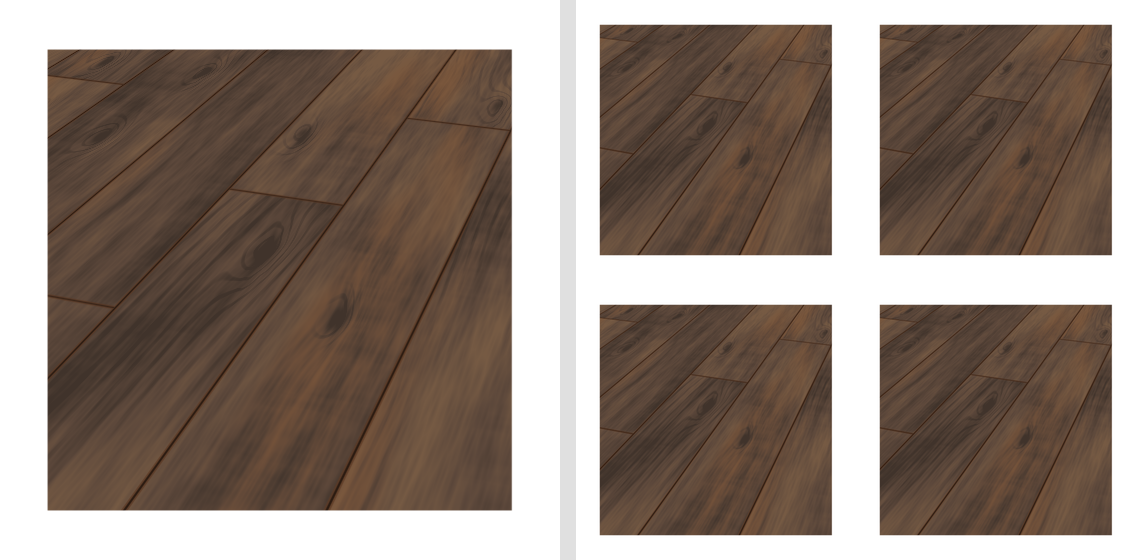
Left: one tile. Right: repeated 2 by 2.
Reproduce this texture procedurally as a WebGL 1 fragment shader.

```glsl
precision highp float;
// Dark staggered wood planks seen in perspective, framed by a plain white margin.
uniform vec2 u_resolution;

// Layout in canvas units
const vec2 FRAME_MIN = vec2(0.0850, 0.0885);
const vec2 FRAME_MAX = vec2(0.9140, 0.9115);
const float HORIZON = 1.625;        // height of both vanishing points
const float ROW_VANISH_X = 1.328;   // where the long seams meet
const float JOINT_VANISH_X = -6.297; // where the end joints meet
const float ROW_START = 0.4847;
const float ROW_STEP = 0.2353;
const float JOINT_START = 8.40;
const float JOINT_STEP = 5.73;
const float STAGGER = 0.25;
const float PLANK_LENGTH = 6.7;     // in plank widths
const float SEAM_HALF = 0.0065;     // in plank widths
const float BEVEL_HALF = 0.017;

// Amounts
const float PLANK_VARIATION = 0.18;
const float BLOTCHES = 0.50;
const float STREAKS = 0.28;
const float PORES = 0.30;
const float RINGS = 0.30;
const float SAW_MARKS = 0.12;
const float KNOT_SHARE = 0.60;

const vec3 MARGIN = vec3(1.0);
const vec3 WOOD_DARK = vec3(0.275, 0.218, 0.182);
const vec3 WOOD_MID = vec3(0.36, 0.28, 0.23);
const vec3 WOOD_LIGHT = vec3(0.45, 0.345, 0.26);
const vec3 AMBER = vec3(0.50, 0.325, 0.20);
const vec3 BEVEL = vec3(0.36, 0.22, 0.135);
const vec3 SEAM = vec3(0.17, 0.105, 0.065);

vec2 hash2(vec2 p) {
  return fract(sin(vec2(dot(p, vec2(127.1, 311.7)), dot(p, vec2(269.5, 183.3)))) * 43758.55);
}

// Layered, self-warped sines, roughly -1 to 1
float waves(vec2 p) {
  float sum = 0.0, amp = 0.6;
  for (int i = 0; i < 4; i++) {
    p = mat2(1.4, 1.1, -1.1, 1.4) * p + 0.6 * sin(p.yx);
    sum += amp * 0.5 * (sin(p.x) + sin(p.y));
    amp *= 0.55;
  }
  return sum;
}

// Distance to the nearest scattered cell point
float cellular(vec2 p) {
  vec2 cell = floor(p), f = fract(p);
  float nearest = 2.0;
  for (int y = -1; y <= 1; y++)
    for (int x = -1; x <= 1; x++) {
      vec2 o = vec2(float(x), float(y));
      nearest = min(nearest, length(o + hash2(cell + o) - f));
    }
  return nearest;
}

// Wood colour; p is (across, along) in plank widths
vec3 wood(vec2 p, vec2 plank) {
  vec2 shift = 20.0 * hash2(plank + 7.3);

  // Knots bend the rings around them
  float bend = 0.0, heart = 0.0;
  for (int i = 0; i < 3; i++) {
    vec2 h = hash2(plank * 3.7 + float(i) * 11.3);
    vec2 center = vec2(0.2 + 0.6 * h.x, (float(i) + 0.2 + 0.6 * h.y) * PLANK_LENGTH / 3.0);
    float present = step(fract(h.x * 17.0 + h.y * 9.0), KNOT_SHARE);
    vec2 d = (p - center) / vec2(0.14, 0.38);
    d += 0.25 * waves(p * vec2(5.0, 2.0) + shift);
    bend += present * exp(-dot(d, d));
    heart += present * exp(-6.0 * dot(d, d));
  }
  float grain = p.x + 0.30 * waves(p * vec2(1.1, 0.35) + shift) + 0.45 * bend;
  float ring = smoothstep(0.35, 1.0, sin(48.0 * grain + 0.8 * waves(p * vec2(5.0, 1.5))));
  float ringMask = smoothstep(-0.2, 0.5, waves(p * vec2(0.9, 0.4) + shift.yx) + bend);

  // Stains, fibres, pores and saw marks
  float blotch = waves(p * vec2(1.6, 0.7) + shift.yx);
  float streak = waves(vec2(14.0 * p.x + 2.0 * grain, 1.1 * p.y) + shift);
  float pore = cellular(vec2(26.0 * p.x + 6.0 * grain, 3.2 * p.y) + shift) - 0.45;
  float saw = waves(p * vec2(2.0, 11.0) + shift) * smoothstep(0.0, 0.6, -blotch + 0.2);
  float tint = -cos(1.8 * (plank.x - 1.0) - 2.4 * (plank.y + 1.0));

  float tone = 0.53 + PLANK_VARIATION * tint + BLOTCHES * blotch + STREAKS * streak
    + PORES * pore - RINGS * ring * ringMask + SAW_MARKS * saw - 0.8 * heart;
  vec3 color = mix(WOOD_DARK, WOOD_MID, clamp(tone * 2.0, -0.3, 1.0));
  color = mix(color, WOOD_LIGHT, clamp(tone * 2.0 - 1.0, 0.0, 1.15));
  float warm = smoothstep(0.2, 0.85, waves(p * vec2(1.8, 0.3) + shift + 4.0) + 0.3 * bend);
  return mix(color, AMBER, 0.45 * warm * smoothstep(0.0, 0.8, tone));
}

void main() {
  vec2 uv = gl_FragCoord.xy / u_resolution;
  vec2 pixel = 1.0 / u_resolution;

  // Project the canvas onto the floor
  float depth = max(HORIZON - uv.y, 0.1);
  float across = ((ROW_VANISH_X - uv.x) / depth - ROW_START) / ROW_STEP;
  float row = floor(across);
  float reach = (uv.x - JOINT_VANISH_X) / depth;
  float along = (reach - JOINT_START) / JOINT_STEP + STAGGER * row;
  vec2 plank = vec2(row, floor(along));
  vec2 p = vec2(across - row, fract(along) * PLANK_LENGTH);
  vec3 color = wood(p, plank);

  // Seams with a warm bevel, softened by the projected pixel size
  vec2 edge = min(p, vec2(1.0, PLANK_LENGTH) - p);
  vec2 blur = vec2(pixel.x / ROW_STEP, pixel.y * reach * PLANK_LENGTH / JOINT_STEP) / depth;
  vec2 bevel = 1.0 - smoothstep(BEVEL_HALF - blur, BEVEL_HALF + blur, edge);
  vec2 seam = 1.0 - smoothstep(SEAM_HALF - blur, SEAM_HALF + blur, edge);
  color = mix(color, BEVEL, 0.7 * max(bevel.x, bevel.y));
  color = mix(color, SEAM, max(seam.x, 0.75 * seam.y));

  // White margin
  vec2 inside = smoothstep(-pixel, pixel, min(uv - FRAME_MIN, FRAME_MAX - uv));
  gl_FragColor = vec4(mix(MARGIN, color, inside.x * inside.y), 1.0);
}
```
